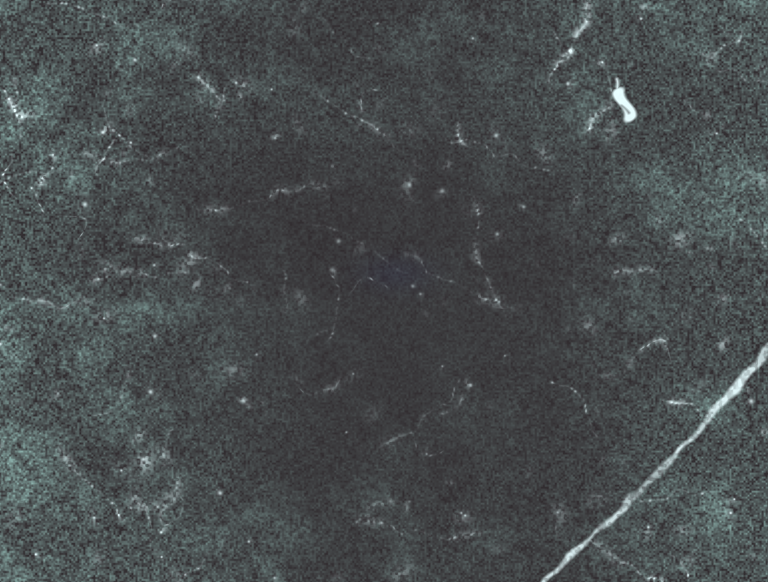
Reproduce this texture procedurally as a Shadertoy shader.

```glsl
const vec3 CHARCOAL = vec3(0.226, 0.222, 0.232);
const vec3 SLATE = vec3(0.318, 0.357, 0.358);
const vec3 PALE = vec3(0.85, 0.93, 0.94);
const int THREADS = 64;
const int SMUDGES = 190;

float hash(vec2 p) {
    vec3 q = fract(vec3(p.xyx) * 0.1031);
    q += dot(q, q.yzx + 33.33);
    return fract((q.x + q.y) * q.z);
}

vec4 hash4(float n) {
    return vec4(hash(vec2(n, 1.7)), hash(vec2(n, 5.3)),
                hash(vec2(n, 9.1)), hash(vec2(n, 13.9)));
}

float noise(vec2 p) {
    vec2 i = floor(p), f = fract(p);
    f = f * f * (3.0 - 2.0 * f);
    return mix(mix(hash(i), hash(i + vec2(1, 0)), f.x),
               mix(hash(i + vec2(0, 1)), hash(i + vec2(1, 1)), f.x), f.y);
}

float fbm(vec2 p) {
    return 0.55 * noise(p) + 0.3 * noise(p * 2.1 + 7.0) + 0.15 * noise(p * 4.3 + 19.0);
}

float bell(float d, float width) {
    return exp(-d * d / (width * width));
}

vec2 rotate(vec2 p, float angle) {
    float c = cos(angle), s = sin(angle);
    return vec2(c * p.x + s * p.y, c * p.y - s * p.x);
}

// Position along a bent strand (-1 to 1) and distance across it
vec2 strand(vec2 p, vec2 centre, float angle, float halfLength, float bend) {
    vec2 q = rotate(p - centre, angle);
    float t = q.x / halfLength;
    return vec2(t, q.y - bend * (1.0 - t * t));
}

float capsule(vec2 p, vec2 a, vec2 b, float radius) {
    vec2 ab = b - a;
    float t = clamp(dot(p - a, ab) / dot(ab, ab), 0.0, 1.0);
    return length(p - a - ab * t) - radius;
}

float fill(float d, float soft) {
    return 1.0 - smoothstep(-soft, soft, d);
}

// Broken fibre with fuzzy clumps and bright beads
float thread(vec2 p, float seed, float aspect, float speckle) {
    vec4 a = hash4(seed), b = hash4(seed + 77.0);
    float halfLength = mix(0.03, 0.15, b.x * b.x);
    vec2 s = strand(p, a.xy * vec2(aspect, 1.0), a.z * 6.283, halfLength, (a.w - 0.5) * 0.05);
    if (abs(s.x) > 1.0 || abs(s.y) > 0.05) return 0.0;
    float along = s.x * halfLength;
    s.y += 0.018 * (noise(vec2(along * 38.0, seed)) - 0.5);
    float ends = 1.0 - smoothstep(0.7, 1.0, abs(s.x));
    float clump = smoothstep(0.35, 0.8, noise(vec2(along * 40.0, seed + 5.0)));
    float cell = along / 0.0075;
    float lit = smoothstep(0.55, 0.95, hash(vec2(floor(cell) + 50.0, seed)));
    float bead = lit * bell(length(vec2((fract(cell) - 0.5) * 0.0075, s.y)), 0.0024);
    float fuzz = bell(s.y, 0.008) * clump * step(0.45, b.y) * (0.1 + 0.6 * speckle);
    float line = bell(s.y, 0.0022) * (0.03 + 0.22 * speckle);
    return ends * (line + fuzz + 0.85 * bead) * mix(0.35, 1.1, b.z);
}

// Powdery spot, sometimes with a bright pinpoint
float smudge(vec2 p, float seed, float aspect, float speckle) {
    vec4 a = hash4(seed + 300.0), b = hash4(seed + 500.0);
    vec2 q = rotate(p - a.xy * vec2(aspect, 1.0), a.z * 6.283);
    if (dot(q, q) > 0.003) return 0.0;
    float radius = mix(0.005, 0.016, a.w * a.w);
    float powder = bell(length(q * vec2(0.75, 1.25)), radius) * (0.08 + 0.55 * speckle);
    float point = step(0.7, b.y) * bell(length(q - 0.003), mix(0.002, 0.0045, b.z * b.z));
    return powder * mix(0.25, 1.1, b.x * b.x) + 0.9 * point;
}

void mainImage(out vec4 fragColor, in vec2 fragCoord) {
    float pixel = 1.0 / iResolution.y;
    float aspect = iResolution.x * pixel;
    vec2 p = fragCoord * pixel;
    vec2 mid = vec2(0.52 * aspect, 0.46);

    // Dark middle, lighter rim with sparkling grain and hazy patches
    float cloud = fbm(p * 5.0) - 0.5;
    float shade = smoothstep(0.12, 0.8, length((p - mid) * vec2(1.0, 0.85)) + 0.3 * cloud);
    float grain = 0.75 * noise(p * 290.0) + 0.25 * noise(p * 130.0 + 31.0) - 0.5;
    grain += 1.5 * grain * abs(grain);
    float speckle = smoothstep(0.2, 0.8, noise(p * 210.0 + 90.0));
    float haze = smoothstep(0.48, 0.8, fbm(p * 13.0 + 40.0));
    float tone = 0.02 + 0.8 * shade + 0.3 * cloud + grain * (0.5 + 1.7 * shade);
    tone += haze * (0.15 + 0.8 * shade) * (0.4 + speckle);
    tone += 0.3 * bell(p.y - 0.47, 0.016) * (1.0 - smoothstep(0.1, 0.7, p.x));
    vec3 color = mix(CHARCOAL, SLATE, max(tone, -0.35));
    vec2 stain = (p - vec2(0.515 * aspect, 0.53)) / vec2(0.06, 0.03);
    color += vec3(-0.005, -0.002, 0.025) * exp(-dot(stain, stain));

    // Scattered fibres and dust
    float glow = 0.0;
    for (int i = 0; i < THREADS; i++) glow += thread(p, float(i) + 1.0, aspect, speckle);
    for (int i = 0; i < SMUDGES; i++) glow += smudge(p, float(i) + 1.0, aspect, speckle);
    glow *= 0.45 + 0.6 * shade;

    // Long pale strand crossing the lower right corner
    vec2 s = strand(p, vec2(0.852 * aspect, 0.203), 0.8, 0.32, -0.014);
    s.y += 0.008 * (noise(p * 40.0) - 0.5);
    float width = mix(0.0025, 0.0085, noise(vec2(s.x * 8.0, 3.0)));
    float body = fill(abs(s.y) - width, 0.002 + pixel) * step(abs(s.x), 1.2);
    glow = max(glow, body * (0.3 + 0.5 * noise(vec2(s.x * 6.0, 8.0)) + 0.3 * speckle));

    // Curled bright pellet with a hooked tail
    vec2 q = p - vec2(0.813 * aspect, 0.822);
    q.x += 0.005 * sin(q.y * 110.0);
    float pellet = capsule(q, vec2(-0.006, 0.018), vec2(0.007, -0.022), 0.010);
    pellet = min(pellet, capsule(q, vec2(-0.009, 0.022), vec2(-0.018, 0.042), 0.002));
    float notch = fill(capsule(q, vec2(-0.006, -0.004), vec2(0.003, -0.016), 0.002), 0.003);
    glow = max(glow, fill(pellet, 0.002 + pixel) * (1.1 - 0.6 * notch));

    color = mix(color, PALE, clamp(glow, 0.0, 1.15));
    fragColor = vec4(color, 1.0);
}
```
